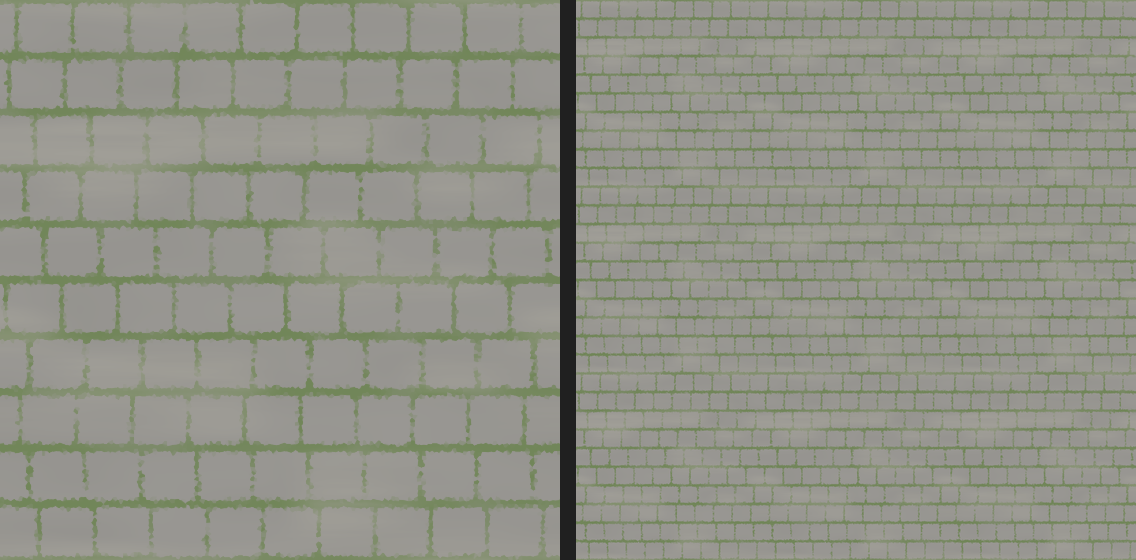
Left, the tile; right, the same tile 3 across and 3 down.
Give the GLSL for this texture, as a Shadertoy shader.

```glsl
// Seamless square cobblestones in shifted rows, with ragged mossy joints and pale dust streaks.

const float STONES = 10.0;      // stones across and down
const float MOSS_CELLS = 150.0; // moss flakes across and down
const vec2 HALF_JOINT = vec2(0.032, 0.072); // in stone units
const float CORNER = 0.10;

const vec3 STONE = vec3(0.592, 0.585, 0.568);
const vec3 MOSS = vec3(0.445, 0.525, 0.350);
const vec3 DUST = vec3(0.650, 0.642, 0.605);

// Sideways shift of each row, bottom row first
const float ROW_SHIFT[10] = float[10](0.69, 0.52, 0.36, 0.53, 0.11, 0.79, 0.44, 0.62, 0.15, 0.30);

float hash(vec2 p) {
    return fract(sin(dot(p, vec2(127.1, 311.7))) * 43758.5453);
}

// Value noise that wraps after "period" lattice steps
float noise(vec2 p, vec2 period, float seed) {
    vec2 i = floor(p), f = fract(p);
    f = f * f * (3.0 - 2.0 * f);
    vec2 a = mod(i, period) + seed;
    vec2 b = mod(i + 1.0, period) + seed;
    return mix(mix(hash(a), hash(vec2(b.x, a.y)), f.x),
               mix(hash(vec2(a.x, b.y)), hash(b), f.x), f.y);
}

float tiledNoise(vec2 uv, vec2 cells, float seed) {
    return noise(uv * cells, cells, seed);
}

// Position in stone units; the row decides the sideways shift
vec2 stoneSpace(vec2 uv) {
    vec2 p = uv * STONES;
    int row = int(mod(floor(p.y), STONES));
    return vec2(p.x - ROW_SHIFT[row], p.y);
}

// Signed distance to the rounded stone, positive inside the joint
float jointDistance(vec2 uv) {
    vec2 p = fract(stoneSpace(uv)) - 0.5;
    vec2 q = abs(p) - (0.5 - HALF_JOINT) + CORNER;
    return length(max(q, 0.0)) + min(max(q.x, q.y), 0.0) - CORNER;
}

// Opacity of one moss flake, constant over its cell
float flakeOpacity(vec2 seedUv, float random) {
    float wobble = tiledNoise(seedUv, vec2(60.0), 3.0) - 0.5;
    float d = jointDistance(seedUv) + 0.045 * wobble + 0.035 * (random - 0.5);
    float thickness = smoothstep(0.1, 0.55, tiledNoise(seedUv, vec2(14.0), 19.0));
    return smoothstep(-0.018, 0.022, d) * mix(0.72, 1.0, thickness);
}

// Flakes are Voronoi cells, blended softly along their borders
float mossCoverage(vec2 uv) {
    vec2 p = uv * MOSS_CELLS;
    vec2 base = floor(p);
    float total = 0.0, weightSum = 0.0;
    for (int y = -1; y <= 1; y++) {
        for (int x = -1; x <= 1; x++) {
            vec2 cell = base + vec2(x, y);
            vec2 id = mod(cell, MOSS_CELLS);
            vec2 seed = cell + 0.1 + 0.8 * vec2(hash(id), hash(id + 47.3));
            vec2 toSeed = p - seed;
            float weight = exp(-10.0 * dot(toSeed, toSeed));
            total += weight * flakeOpacity(seed / MOSS_CELLS, hash(id + 91.7));
            weightSum += weight;
        }
    }
    return total / weightSum;
}

// Long thin horizontal streaks, gathered in worn patches
float dustStreaks(vec2 uv) {
    float patches = smoothstep(0.45, 0.95, tiledNoise(uv, vec2(5.0, 12.0), 7.0));
    float broad = tiledNoise(uv, vec2(6.0, 48.0), 23.0);
    float fine = tiledNoise(uv, vec2(8.0, 160.0), 31.0);
    return patches * (0.3 + 0.45 * broad + 0.25 * fine);
}

void mainImage(out vec4 fragColor, in vec2 fragCoord) {
    vec2 uv = fragCoord / iResolution.xy;

    // Stone faces with slight tone changes
    float tone = tiledNoise(uv, vec2(7.0, 20.0), 13.0) - 0.5;
    vec3 color = STONE + 0.016 * tone;

    // Moss in the joints, then dust over everything
    color = mix(color, MOSS, mossCoverage(uv));
    color = mix(color, DUST, 0.65 * dustStreaks(uv));

    fragColor = vec4(color, 1.0);
}
```
